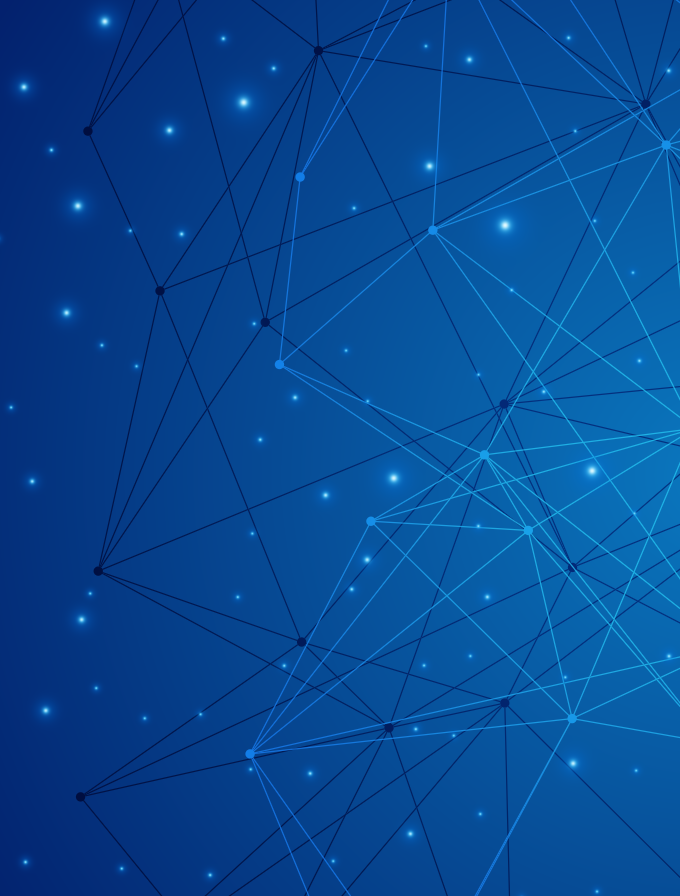
A Shadertoy shader for this background:

```glsl
// Blue glowing backdrop with a dark and a bright web of linked nodes and scattered sparkles.
#define GLOW_CENTER vec2(0.80, 0.47)
#define GLOW_REACH 0.95
#define GLOW_COLOR vec3(0.04, 0.47, 0.75)
#define EDGE_COLOR vec3(0.01, 0.13, 0.43)
#define DARK_SPACING 0.25
#define LIGHT_SPACING 0.225
#define LINE_WIDTH 0.0014
#define NODE_RADIUS 0.0052
#define SHORT_LINK_CHANCE 0.72
#define LONG_LINK_CHANCE 0.28
#define SPARKLE_SPACING 0.1
#define SPARKLE_CHANCE 0.85

// Integer hash: three values in 0..1 for a cell and a salt.
vec3 hash3(ivec2 cell, int salt) {
    uvec3 v = uvec3(ivec3(cell, salt) + 512);
    v = v * 1664525u + 1013904223u;
    v.x += v.y * v.z; v.y += v.z * v.x; v.z += v.x * v.y;
    v ^= v >> 16u;
    v.x += v.y * v.z; v.y += v.z * v.x; v.z += v.x * v.y;
    return vec3(v >> 8u) / 16777216.0;
}

float segmentDistance(vec2 p, vec2 a, vec2 b) {
    vec2 ab = b - a;
    return length(p - a - ab * clamp(dot(p - a, ab) / dot(ab, ab), 0.0, 1.0));
}

vec2 nodePosition(ivec2 cell, float spacing, int salt) {
    return (vec2(cell) + 0.1 + 0.8 * hash3(cell, salt).xy) * spacing;
}

float coverage(float d, float radius, float pixel) {
    return clamp((radius - d) / pixel + 0.5, 0.0, 1.0);
}

// Coverage of a web: x is its lines, y its nodes. Nodes left of minX are dropped.
vec2 web(vec2 p, float spacing, float minX, int salt, float pixel) {
    const ivec2 links[7] = ivec2[7](ivec2(1, 0), ivec2(0, 1), ivec2(1, 1), ivec2(-1, 1),
                                    ivec2(2, 1), ivec2(1, 2), ivec2(-1, 2));
    ivec2 home = ivec2(floor(p / spacing));
    vec2 cover = vec2(0.0);
    for (int y = -2; y <= 0; y++)
    for (int x = -2; x <= 1; x++) {
        ivec2 cell = home + ivec2(x, y);
        vec2 a = nodePosition(cell, spacing, salt);
        if (a.x < minX) continue;
        cover.y = max(cover.y, coverage(length(p - a), NODE_RADIUS, pixel));
        for (int i = 0; i < 7; i++) {
            float chance = i < 4 ? SHORT_LINK_CHANCE : LONG_LINK_CHANCE;
            if (hash3(cell, salt + 10 + i).z > chance) continue;
            vec2 b = nodePosition(cell + links[i], spacing, salt);
            if (b.x < minX) continue;
            float d = segmentDistance(p, a, b);
            cover.x = max(cover.x, coverage(d, 0.5 * LINE_WIDTH, pixel));
        }
    }
    return cover;
}

// Sparkles: many small dots, a few large ones with a halo and a white heart.
vec3 addSparkles(vec3 color, vec2 p, float pixel) {
    ivec2 home = ivec2(floor(p / SPARKLE_SPACING));
    for (int y = -1; y <= 1; y++)
    for (int x = -1; x <= 1; x++) {
        ivec2 cell = home + ivec2(x, y);
        if (hash3(cell, 71).x > SPARKLE_CHANCE) continue;
        vec3 h = hash3(cell, 70);
        float size = pow(h.z, 5.0);
        float radius = max(mix(0.0018, 0.0088, size), 0.8 * pixel);
        vec2 offset = p - (vec2(cell) + h.xy) * SPARKLE_SPACING;
        float d2 = dot(offset, offset) / (radius * radius);
        color = mix(color, vec3(0.0, 0.45, 0.88), 0.4 * exp(-d2 / 9.0));
        color = mix(color, vec3(0.22, 0.76, 0.98), 0.92 * exp(-d2));
        color = mix(color, vec3(0.95, 1.0, 1.0), mix(0.3, 0.95, sqrt(size)) * exp(-d2 * 4.0));
    }
    return color;
}

void mainImage(out vec4 fragColor, in vec2 fragCoord) {
    float pixel = 1.0 / iResolution.y;
    vec2 p = fragCoord * pixel;

    // Radial backdrop
    float reach = length(p - GLOW_CENTER);
    vec3 color = mix(GLOW_COLOR, EDGE_COLOR, min(reach / GLOW_REACH, 1.0));

    // Dark web, deeper away from the glow
    vec2 dark = web(p, DARK_SPACING, 0.04, 3, pixel);
    vec3 darkColor = mix(vec3(0.01, 0.15, 0.46), vec3(0.0, 0.05, 0.24), smoothstep(0.2, 0.75, reach));
    color = mix(color, darkColor, max(0.85 * dark.x, 0.95 * dark.y));

    // Bright web, turning from blue to cyan towards the glow
    vec2 light = web(p, LIGHT_SPACING, 0.23, 40, pixel);
    vec3 lightColor = mix(vec3(0.14, 0.76, 0.94), vec3(0.09, 0.48, 0.93), smoothstep(0.15, 0.6, reach));
    color = mix(color, lightColor, 0.8 * light.x);
    color = mix(color, mix(lightColor, vec3(0.05, 0.5, 0.88), 0.45), light.y);

    fragColor = vec4(addSparkles(color, p, pixel), 1.0);
}
```
